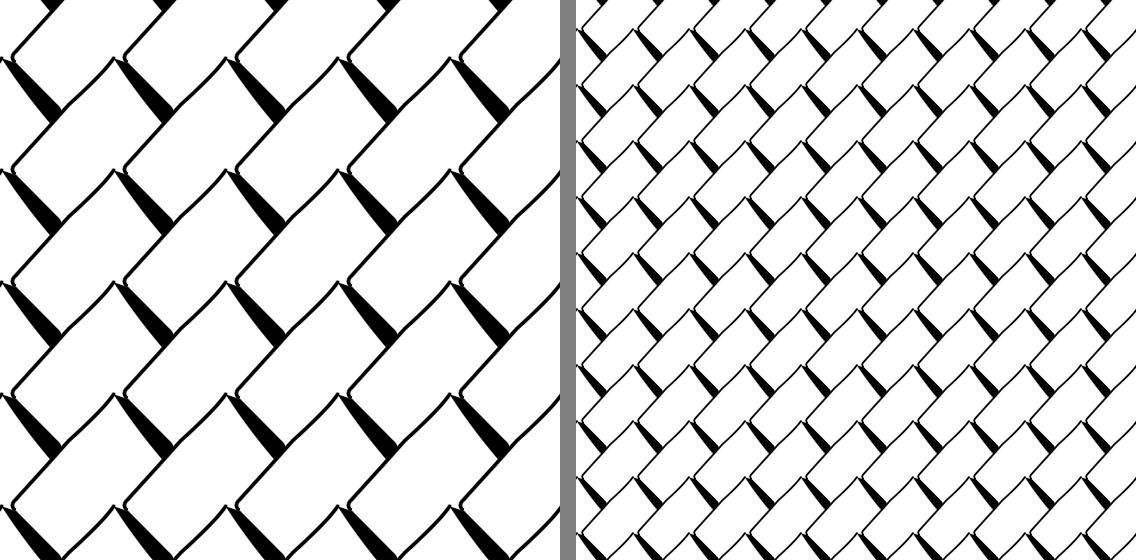
Left, the tile; right, the same tile 2 across and 2 down.
Write a three.js fragment shader that draws this pattern.

```glsl
// Slanted white bricks in ink outline, each with a tapering black end shadow.
// One repeat is a distance field: a bent stroke, a hooked corner and a wedge,
// evaluated in neighbouring cells so that it wraps on a 5 by 5 grid.

varying vec2 vUv;

const float REPEATS = 5.0;
const vec2 PHASE = vec2(0.0145, 0.479);   // position of a brick's peak in its cell
const float STROKE = 0.0165;              // half width of the outline, in cells
const vec3 PAPER = vec3(1.0);
const vec3 INK = vec3(0.0);

// Corner hook, long edge and bent end, relative to the peak
const vec2 HOOK_TIP = vec2(0.113, -0.028);
const vec2 HOOK_BEND = vec2(0.075, 0.015);
const vec2 EDGE_START = vec2(0.125, 0.060);
const vec2 EDGE_MID = vec2(0.440, 0.408);
const vec2 EDGE_BEND = vec2(0.600, 0.587);
const vec2 END_BEND = vec2(0.915, 0.872);
const vec2 PEAK = vec2(1.0, 1.0);

const int CURVE_STEPS = 10;

float segmentDistance(vec2 p, vec2 a, vec2 b) {
  vec2 pa = p - a;
  vec2 ba = b - a;
  return length(pa - ba * clamp(dot(pa, ba) / dot(ba, ba), 0.0, 1.0));
}

// Distance to a quadratic curve, taken as short segments
float curveDistance(vec2 p, vec2 a, vec2 b, vec2 c) {
  float d = 10.0;
  vec2 last = a;
  for (int i = 1; i <= CURVE_STEPS; i++) {
    float t = float(i) / float(CURVE_STEPS);
    vec2 next = mix(mix(a, b, t), mix(b, c, t), t);
    d = min(d, segmentDistance(p, last, next));
    last = next;
  }
  return d;
}

float outlineDistance(vec2 p) {
  float d = curveDistance(p, HOOK_TIP, HOOK_BEND, EDGE_START);
  d = min(d, segmentDistance(p, EDGE_START, EDGE_MID));
  d = min(d, segmentDistance(p, EDGE_MID, EDGE_BEND));
  d = min(d, curveDistance(p, EDGE_BEND, END_BEND, PEAK));
  return d - STROKE;
}

// Shadow hanging from the peak down to the next brick's long edge
float wedgeDistance(vec2 p) {
  float depth = -p.y;
  float leftEdge = depth * (0.64 + 0.18 * depth);
  float rightEdge = min(0.09 + 0.99 * depth, 0.512 + 0.65 * (depth - 0.425));
  float left = 0.78 * (leftEdge - p.x);
  float right = 0.71 * (p.x - rightEdge);
  float top = 0.95 * (0.33 * p.x - depth);
  float base = 0.66 * (depth - 0.59 + 1.15 * (p.x - 0.44));
  return max(max(left, right), max(top, base));
}

void main() {
  vec2 cell = fract(vUv * REPEATS - PHASE);

  // Shapes from this cell and those reaching in from its neighbours
  float d = 10.0;
  for (int i = 0; i <= 1; i++) {
    for (int j = -1; j <= 1; j++) {
      vec2 p = cell + vec2(float(i), float(j));
      d = min(d, min(outlineDistance(p), wedgeDistance(p)));
    }
  }

  // Antialiased ink
  float soft = 0.75 * REPEATS * fwidth(vUv.x);
  gl_FragColor = vec4(mix(INK, PAPER, smoothstep(-soft, soft, d)), 1.0);
}
```
